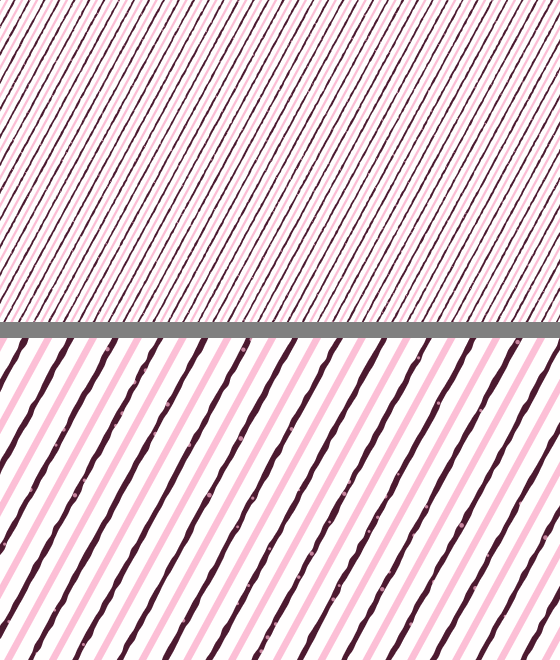
Top: the whole. Bottom: its middle third, enlarged.
Reproduce this pattern procedurally as a Shadertoy shader.

```glsl
const float REPEATS_ACROSS = 37.5;   // dark stripes along the bottom edge
const float ANGLE = 1.0734;          // stripe direction in radians
const float PHASE = 0.275;           // first dark stripe, in repeats

// Widths and lengths below are fractions of one repeat
const float DARK_WIDTH = 0.142;
const float PINK_WIDTH = 0.175;
const float PINK_OFFSET = 0.5;
const float ROUGHNESS = 0.022;
const float ROUGH_LENGTH = 0.22;
const float FLECK_SPACING = 0.4;
const float FLECK_CHANCE = 0.17;
const float FLECK_RADIUS = 0.05;

const vec3 PAPER = vec3(1.0, 0.995, 0.997);
const vec3 PINK = vec3(0.99, 0.75, 0.84);
const vec3 DARK = vec3(0.30, 0.10, 0.19);
const vec3 FLECK = vec3(0.78, 0.52, 0.62);

float hash(vec2 p) {
    return fract(sin(dot(p, vec2(127.1, 311.7))) * 43758.5453);
}

// Smooth noise along a single stripe
float stripeNoise(float along, float id) {
    float cell = floor(along);
    float t = smoothstep(0.0, 1.0, along - cell);
    return mix(hash(vec2(cell, id)), hash(vec2(cell + 1.0, id)), t);
}

// Antialiased inside of a signed distance
float coverage(float dist, float pixel) {
    return clamp(0.5 - dist / pixel, 0.0, 1.0);
}

// Signed distance to the worn spots on a dark stripe
float fleckDistance(float across, float along, float id) {
    float cell = floor(along / FLECK_SPACING);
    vec2 seed = vec2(cell, id);
    if (hash(seed + 17.3) > FLECK_CHANCE) return 1.0;
    float place = mix(0.25, 0.75, hash(seed + 5.1));
    vec2 center = vec2((hash(seed + 9.7) - 0.5) * DARK_WIDTH, (cell + place) * FLECK_SPACING);
    float radius = FLECK_RADIUS * mix(0.6, 1.2, hash(seed + 2.9));
    return length(vec2(across, along) - center) - radius;
}

void mainImage(out vec4 fragColor, in vec2 fragCoord) {
    // Stripe coordinates, measured in repeats
    vec2 uv = fragCoord / iResolution.x;
    vec2 direction = vec2(cos(ANGLE), sin(ANGLE));
    float period = direction.y / REPEATS_ACROSS;
    float pixel = 1.0 / (iResolution.x * period);
    float across = dot(uv, vec2(direction.y, -direction.x)) / period - PHASE;
    float along = dot(uv, direction) / period;

    // Clean pink stripes
    float pinkDist = abs(fract(across - PINK_OFFSET + 0.5) - 0.5) - 0.5 * PINK_WIDTH;
    vec3 color = mix(PAPER, PINK, coverage(pinkDist, pixel));

    // Dark stripes with rough edges
    float id = floor(across + 0.5);
    float local = across - id;
    float edgeId = id * 2.0 + step(0.0, local);
    float rough = (stripeNoise(along / ROUGH_LENGTH, edgeId) - 0.5) * 2.0 * ROUGHNESS;
    float darkDist = abs(local) - 0.5 * DARK_WIDTH - rough;

    // Pale flecks worn into the dark ink
    float fleck = coverage(fleckDistance(local, along, id), pixel);
    vec3 ink = mix(DARK, FLECK, fleck);
    color = mix(color, ink, coverage(darkDist, pixel));

    fragColor = vec4(color, 1.0);
}
```
